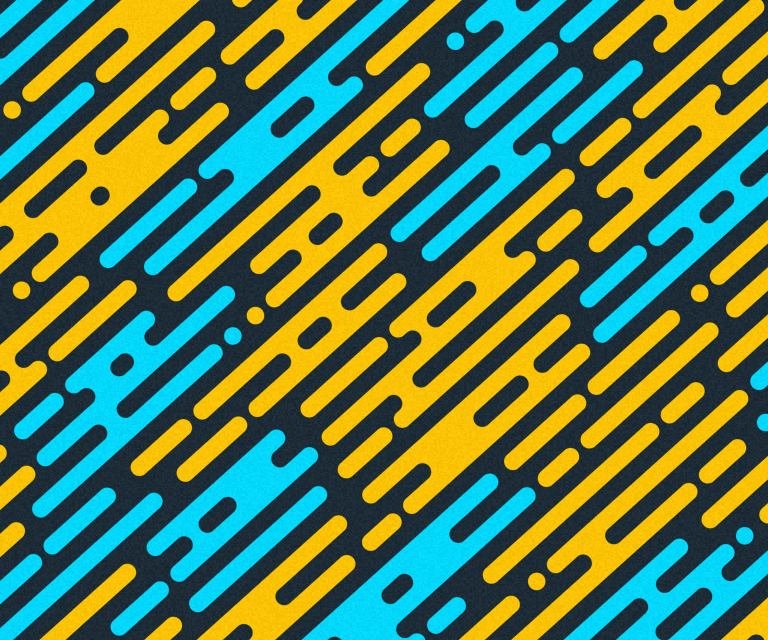
Write a WebGL 1 fragment shader that draws this pattern.

```glsl
precision highp float;
// Diagonal rounded bars in yellow and cyan, fused by bridges, on grainy dark slate.
uniform vec2 u_resolution;

const float CELL = 17.0; // length of one cluster, in bar widths

float hash(vec2 p) {
  vec3 q = fract(p.xyx * vec3(0.1031, 0.1030, 0.0973));
  q += dot(q, q.yzx + 33.33);
  return fract((q.x + q.y) * q.z);
}

// Rows form clusters of two and three in turn.
float bandOf(float row) {
  return 2.0 * floor(row / 5.0) + step(1.5, mod(row, 5.0));
}

float cutAt(float row, float cell) {
  return CELL * cell + 8.0 * (hash(vec2(row, cell) + 41.7) - 0.5);
}

// Cap centres of the main bar (xy) and of a dot or short bar beside it (zw).
vec4 barSpans(float row, float cell) {
  vec2 id = vec2(row, cell);
  float lo = cutAt(row, cell) + 0.72;
  float hi = cutAt(row, cell + 1.0) - 0.72 - 1.2 * hash(id + 11.3);
  if (hash(id + 83.1) > 0.75) return vec4(lo, hi, lo, hi);
  float size = max(0.0, 9.0 * hash(id + 59.9) - 4.0);
  size += 1.5 * step(0.01, size);
  if (hash(id + 23.5) < 0.5) return vec4(lo + size + 1.45, hi, lo, lo + size);
  return vec4(lo, hi - size - 1.45, hi - size, hi);
}

float capsule(vec2 p, vec2 span) {
  return length(vec2(p.x - clamp(p.x, span.x, span.y), p.y)) - 0.5;
}

// Filled part between two rows, hollowed at both ends by round dark caps.
float bridge(vec2 p, vec2 span) {
  float caps = 0.5 - min(length(p - vec2(span.x, 0.0)), length(p - vec2(span.y, 0.0)));
  return max(max(span.x - p.x, p.x - span.y), caps);
}

// Up to two bridges, one in each half of the overlap of neighbouring bars.
float bridges(vec2 p, vec2 barA, vec2 barB, vec2 id) {
  float lo = max(barA.x, barB.x);
  float room = 0.5 * (min(barA.y, barB.y) - lo);
  float d = 100.0;
  if (room < 1.7) return d;
  for (int k = 0; k < 2; k++) {
    vec2 seed = id + 31.7 * float(k);
    float h = hash(seed + 5.1);
    float size = mix(1.7, min(room, 6.5), h * h);
    float start = lo + room * float(k) + (room - size) * hash(seed + 67.3);
    if (hash(seed + 97.7) < 0.8) d = min(d, bridge(p, vec2(start, start + size)));
  }
  return d;
}

void main() {
  float scale = 36.5; // bar widths per canvas height
  vec2 uv = gl_FragCoord.xy / u_resolution.y;
  vec2 along = vec2(cos(0.733), sin(0.733));
  vec2 p = scale * vec2(dot(uv, along), dot(uv, vec2(-along.y, along.x)));
  float soft = 0.75 * scale / u_resolution.y;

  vec3 slate = vec3(0.11, 0.17, 0.21);
  vec3 yellow = vec3(0.98, 0.765, 0.02);
  vec3 cyan = vec3(0.015, 0.845, 0.98);
  vec3 color = slate;

  // Nearest bar in the two rows around this point, with the bridges between.
  float nearest = 100.0;
  vec3 ink = yellow;
  float baseRow = floor(p.y / 2.0);
  for (int k = 0; k < 2; k++) {
    float row = baseRow + float(k);
    float band = bandOf(row);
    float x = p.x + CELL * hash(vec2(band, 13.0));
    for (int j = -1; j <= 1; j++) {
      float cell = floor(x / CELL) + float(j);
      vec4 spans = barSpans(row, cell);
      vec2 local = vec2(x, p.y - 2.0 * row);
      float d = min(capsule(local, spans.xy), capsule(local, spans.zw));
      if (k == 0 && bandOf(row + 1.0) == band) {
        vec4 above = barSpans(row + 1.0, cell);
        d = min(d, bridges(local - vec2(0.0, 1.0), spans.xy, above.xy, vec2(row, cell)));
      }
      if (d < nearest) {
        nearest = d;
        ink = fract(cell * 0.618 + band * 0.414) < 0.39 ? cyan : yellow;
      }
    }
  }
  color = mix(color, ink, 1.0 - smoothstep(-soft, soft, nearest));

  // Fine paper grain.
  float grain = hash(floor(uv * 426.0)) - 0.5;
  gl_FragColor = vec4(color + 0.045 * grain, 1.0);
}
```
